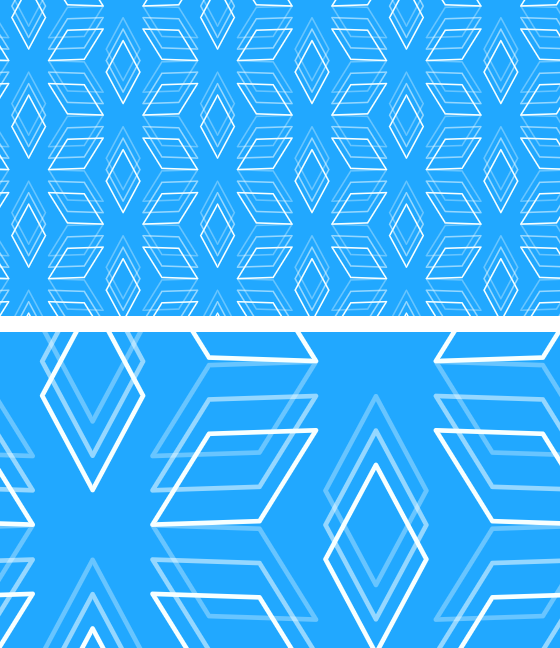
Top, the full canvas; bottom, a detail of the centre.
Give the GLSL for this pattern, as a WebGL 1 fragment shader.

```glsl
precision highp float;

uniform vec2 u_resolution;

// Lengths are fractions of the canvas height.
const vec3 BACKGROUND = vec3(0.13, 0.66, 1.0);
const vec3 LINE_COLOR = vec3(0.97, 1.0, 1.0);
const vec3 LAYER_OPACITY = vec3(0.33, 0.54, 1.0);  // back to front
const float PITCH = 0.3451;                        // distance between star centers
const vec2 STAR_ORIGIN = vec2(0.1012, 0.0995);     // from the canvas center
const vec2 RHOMBUS_HALF = vec2(0.0532, 0.0995);
const float LINE_WIDTH = 0.0049;
const float LAYER_LIFT = 0.0362;
const float SQRT3 = 1.7320508;

float segmentDistance(vec2 p, vec2 a, vec2 b) {
  vec2 ap = p - a;
  vec2 ab = b - a;
  return length(ap - ab * clamp(dot(ap, ab) / dot(ab, ab), 0.0, 1.0));
}

// Offset from the nearest point of a triangular lattice.
vec2 hexCell(vec2 p) {
  vec2 cell = PITCH * vec2(SQRT3, 1.0);
  vec2 a = mod(p, cell) - 0.5 * cell;
  vec2 b = mod(p - 0.5 * cell, cell) - 0.5 * cell;
  return dot(a, a) < dot(b, b) ? a : b;
}

// Distance to the outlines of six rhombi pointing at each star center.
float starDistance(vec2 p) {
  p = abs(hexCell(p));
  // Mirror the side arms onto the upright one.
  vec2 normal = vec2(0.5 * SQRT3, -0.5);
  p -= 2.0 * max(dot(p, normal), 0.0) * normal;
  vec2 q = abs(p - vec2(0.0, 0.5 * PITCH));
  return segmentDistance(q, vec2(RHOMBUS_HALF.x, 0.0), vec2(0.0, RHOMBUS_HALF.y));
}

void main() {
  float pixel = 1.0 / u_resolution.y;
  vec2 p = (gl_FragCoord.xy - 0.5 * u_resolution) * pixel - STAR_ORIGIN;
  vec3 color = BACKGROUND;

  // Fainter layers sit higher and behind.
  for (int i = 0; i < 3; i++) {
    float lift = LAYER_LIFT * float(2 - i);
    float d = starDistance(p - vec2(0.0, lift));
    float coverage = clamp(0.5 + (0.5 * LINE_WIDTH - d) / pixel, 0.0, 1.0);
    color = mix(color, LINE_COLOR, coverage * LAYER_OPACITY[i]);
  }

  gl_FragColor = vec4(color, 1.0);
}
```
